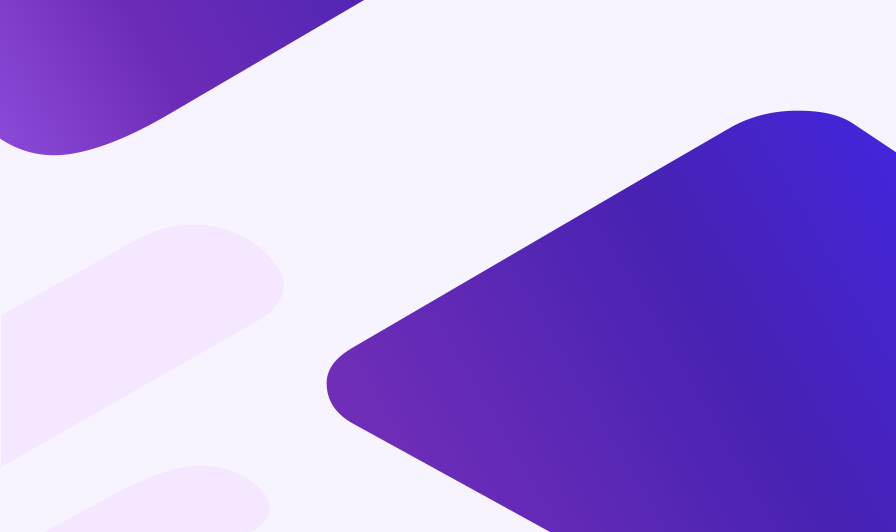
A Shadertoy shader for this background:

```glsl
#define PAPER vec3(0.969, 0.957, 1.0)
#define HAZE vec3(0.957, 0.906, 1.0)
#define ORCHID vec3(0.545, 0.285, 0.845)
#define PURPLE vec3(0.425, 0.170, 0.715)
#define INDIGO vec3(0.320, 0.150, 0.705)
#define MAGENTA vec3(0.440, 0.180, 0.720)
#define VIOLET vec3(0.280, 0.133, 0.700)
#define BLUE vec3(0.265, 0.145, 0.850)
#define AXIS vec2(0.863, 0.504)

// Wedge with apex b, rounded by a parabola touching its sides at a and c.
// Negative inside; a smooth maximum in the wedge's own affine frame.
float roundedWedge(vec2 p, vec2 a, vec2 b, vec2 c) {
    vec2 side = inverse(mat2(a - b, c - b)) * (p - b);
    float blend = max(1.0 - abs(side.x - side.y), 0.0);
    return max(-side.x, -side.y) + 0.25 * blend * blend;
}

// Coverage of a field's negative side, softened over one pixel
float coverage(float field) {
    float slope = length(vec2(dFdx(field), dFdy(field)));
    return clamp(0.5 - field / max(slope, 1e-6), 0.0, 1.0);
}

// Three colour stops along the shared diagonal axis
vec3 ramp(float t, vec3 stops, vec3 first, vec3 middle, vec3 last) {
    float lower = clamp((t - stops.x) / (stops.y - stops.x), 0.0, 1.0);
    float upper = clamp((t - stops.y) / (stops.z - stops.y), 0.0, 1.0);
    return mix(mix(first, middle, lower), last, upper);
}

// Large diamond entering from the right
float diamond(vec2 p) {
    vec2 tip = vec2(0.614, 0.280);
    vec2 crest = vec2(1.500, 0.792);
    float left = max(
        roundedWedge(p, vec2(0.664, 0.2035), vec2(0.614, 0.231), tip),
        roundedWedge(p, tip, vec2(0.614, 0.318), vec2(0.662, 0.346)));
    float top = max(
        roundedWedge(p, vec2(1.371, 0.759), vec2(1.428, 0.792), crest),
        roundedWedge(p, crest, vec2(1.567, 0.792), vec2(1.603, 0.768)));
    return max(left, top);
}

// Rounded corner hanging from the upper left
float hangingCorner(vec2 p) {
    vec2 join = vec2(0.136, 0.7112);
    return max(
        roundedWedge(p, vec2(0.318, 0.7856), vec2(0.2127, 0.724), join),
        roundedWedge(p, join, vec2(0.0614, 0.6985), vec2(0.0, 0.7396)));
}

// Pale slanted bars on the left
float upperBar(vec2 p) {
    vec2 crest = vec2(0.366, 0.5777);
    vec2 shoulder = vec2(0.4934, 0.5295);
    vec2 nose = vec2(0.533, 0.464);
    float top = max(
        roundedWedge(p, vec2(0.252, 0.547), vec2(0.307, 0.5777), crest),
        roundedWedge(p, crest, vec2(0.4386, 0.5777), shoulder));
    float end = max(
        roundedWedge(p, shoulder, vec2(0.533, 0.4945), nose),
        roundedWedge(p, nose, vec2(0.533, 0.4248), vec2(0.4825, 0.396)));
    return max(max(top, end), 0.002 - p.x);
}

float lowerBar(vec2 p) {
    vec2 crest = vec2(0.377, 0.1247);
    vec2 shoulder = vec2(0.480, 0.0897);
    vec2 nose = vec2(0.5066, 0.0438);
    float top = max(
        roundedWedge(p, vec2(0.2127, 0.070), vec2(0.3136, 0.1247), crest),
        roundedWedge(p, crest, vec2(0.4386, 0.1247), shoulder));
    float end = max(
        roundedWedge(p, shoulder, vec2(0.5066, 0.0672), nose),
        roundedWedge(p, nose, vec2(0.5066, 0.0197), vec2(0.4715, 0.0)));
    return max(top, end);
}

void mainImage(out vec4 fragColor, in vec2 fragCoord) {
    // Units of canvas height
    vec2 p = fragCoord / iResolution.y;
    float t = dot(p, AXIS);

    vec3 cornerColor = ramp(t, vec3(0.373, 0.704, 1.094), ORCHID, PURPLE, INDIGO);
    vec3 diamondColor = ramp(t, vec3(0.67, 1.36, 1.80), MAGENTA, VIOLET, BLUE);

    // Layers, back to front
    vec3 color = PAPER;
    color = mix(color, HAZE, coverage(upperBar(p)));
    color = mix(color, HAZE, coverage(lowerBar(p)));
    color = mix(color, cornerColor, coverage(hangingCorner(p)));
    color = mix(color, diamondColor, coverage(diamond(p)));
    fragColor = vec4(color, 1.0);
}
```
